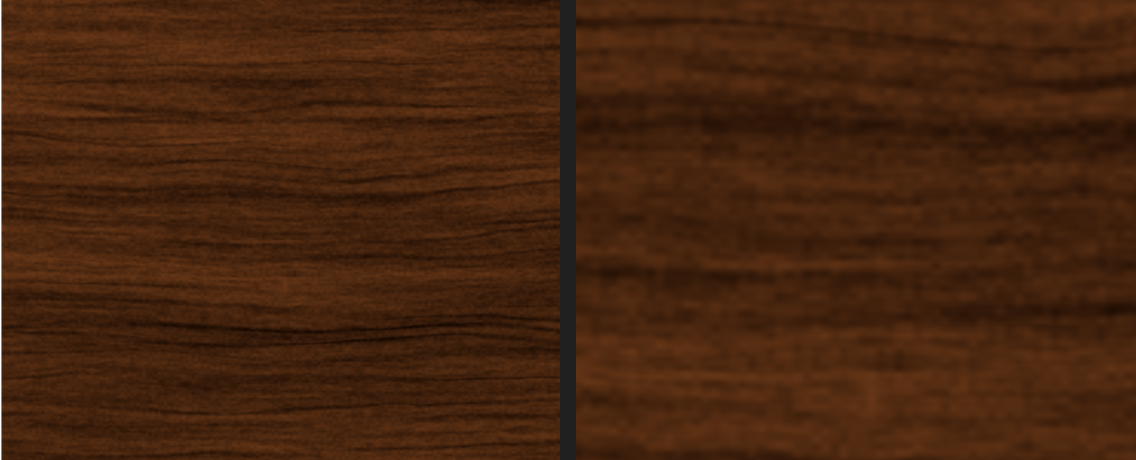
Left, the full canvas; right, a detail of the centre.
Reproduce this texture procedurally as a Shadertoy shader.

```glsl
const vec3 DARK_WOOD = vec3(0.17, 0.08, 0.026);
const vec3 LIGHT_WOOD = vec3(0.33, 0.172, 0.069);
const vec3 MARGIN_WHITE = vec3(1.0);
const float MARGIN_WIDTH = 0.0026;
const int VEIN_COUNT = 38;

float hash(vec2 p) {
    vec3 q = fract(vec3(p.xyx) * 0.1031);
    q += dot(q, q.yzx + 33.33);
    return fract((q.x + q.y) * q.z);
}

float noise(vec2 p) {
    vec2 cell = floor(p);
    vec2 f = fract(p);
    f = f * f * (3.0 - 2.0 * f);
    float low = mix(hash(cell), hash(cell + vec2(1.0, 0.0)), f.x);
    float high = mix(hash(cell + vec2(0.0, 1.0)), hash(cell + 1.0), f.x);
    return mix(low, high, f.y);
}

// Noise centred on zero
float wave(vec2 p) {
    return noise(p) - 0.5;
}

float fbm(vec2 p) {
    float sum = 0.0;
    float gain = 0.6;
    for (int i = 0; i < 4; i++) {
        sum += gain * wave(p);
        p = p * vec2(1.9, 2.1) + 17.3;
        gain *= 0.55;
    }
    return sum;
}

// Bends the height so that neighbouring fibres flow together
float fibreHeight(vec2 p) {
    return p.y + 0.024 * wave(p * vec2(1.5, 3.0) + 4.0)
               + 0.018 * wave(p * vec2(4.0, 11.0) + 31.0)
               + 0.006 * wave(p * vec2(13.0, 26.0) + 57.0);
}

// A tapering dark line with a soft shadow on one side
float vein(float x, float height, float id) {
    float seed = hash(vec2(id, 7.0));
    float centre = (id + seed) / float(VEIN_COUNT) * 1.08 - 0.04;
    centre += 0.022 * wave(vec2(x * 2.4, id * 5.7 + 0.5));
    centre += 0.009 * wave(vec2(x * 8.0, id * 3.1 + 0.5));
    float strength = smoothstep(0.36, 0.7, noise(vec2(x * 1.9 + seed * 40.0, id * 3.3)));
    float width = mix(0.0018, 0.007, noise(vec2(x * 6.0, id * 9.1)));
    float side = hash(vec2(id, 19.0)) < 0.6 ? 1.0 : -1.0;
    float d = (height - centre) * side;
    float core = exp(-d * d / (width * width));
    float shadow = smoothstep(-0.003, 0.002, d) * exp(-max(d, 0.0) / 0.014);
    return strength * (1.1 * core + 0.28 * shadow) * mix(0.35, 1.25, seed);
}

float veins(vec2 p, float height) {
    float sum = 0.0;
    for (int i = 0; i < VEIN_COUNT; i++) {
        sum += vein(p.x, height, float(i));
    }
    return 1.0 - exp(-sum);
}

// Broad light and dark zones across the board
float zones(vec2 p, float height) {
    float swing = sin(height * 23.0 + 5.0 * wave(p * vec2(1.3, 2.0) + 8.0));
    return 0.1 * swing + 0.85 * fbm(vec2(p.x * 0.9, height * 6.5) + 3.0);
}

// Long streaks, thin fibres, short pores and specks
float grain(vec2 p, float height) {
    float streaks = fbm(vec2(p.x * 1.6, height * 38.0) + 41.0);
    float fibres = wave(vec2(p.x * 5.0, height * 115.0) + 73.0);
    float pores = wave(vec2(p.x * 45.0, height * 170.0) + 11.0);
    float specks = wave(p * vec2(150.0, 175.0) + 90.0);
    return 0.85 * streaks + 0.48 * fibres + 0.4 * pores + 0.38 * specks;
}

// Smooth coverage of the thin strip along the left side
float leftMargin(vec2 fragCoord, float width) {
    return clamp(width * iResolution.x - fragCoord.x + 0.5, 0.0, 1.0);
}

void mainImage(out vec4 fragColor, in vec2 fragCoord) {
    vec2 p = fragCoord / iResolution.y;
    float height = fibreHeight(p);
    float tone = 0.65 + zones(p, height) + grain(p, height);
    tone -= 0.8 * veins(p, height);
    vec3 color = mix(DARK_WOOD, LIGHT_WOOD, clamp(tone, -0.5, 1.4));
    color = mix(color, MARGIN_WHITE, leftMargin(fragCoord, MARGIN_WIDTH));
    fragColor = vec4(color, 1.0);
}
```
